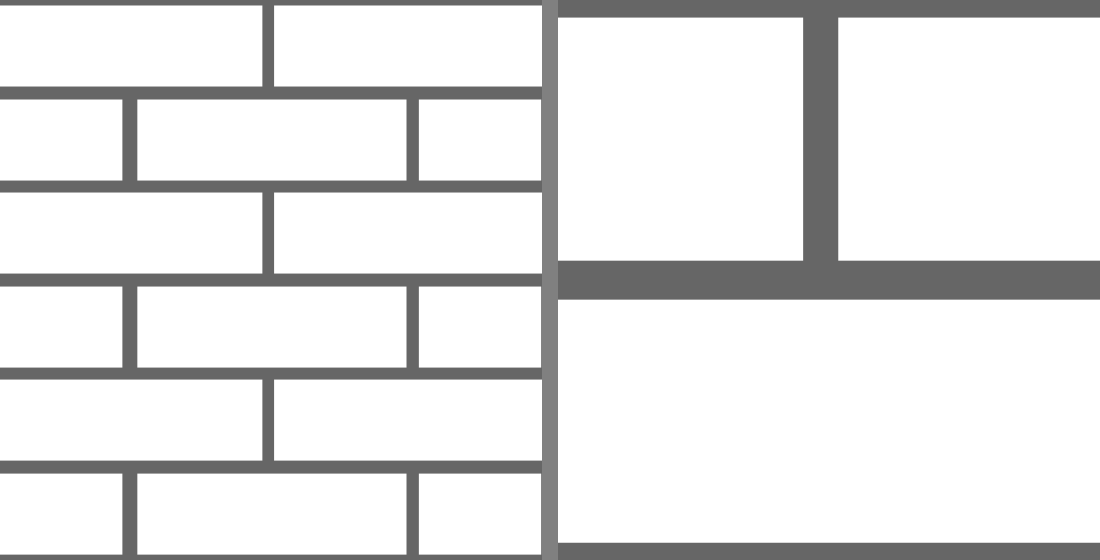
Left, the full canvas; right, a detail of the centre.
Give the GLSL for this pattern, as a WebGL 1 fragment shader.

```glsl
precision highp float;

uniform vec2 u_resolution;

const vec3 MORTAR = vec3(0.4);
const vec3 BRICK = vec3(1.0);

// Lengths are fractions of the canvas width or height.
const float PAIR_HEIGHT = 0.334;
const float COURSE_HEIGHT = 0.1447;
const float UPPER_TOP = 0.0098;
const float LOWER_TOP = 0.1777;

// Antialiased coverage of the interval from start to end.
float band(float x, float start, float end, float pixel) {
  float enter = clamp((x - start) / pixel + 0.5, 0.0, 1.0);
  float leave = clamp((end - x) / pixel + 0.5, 0.0, 1.0);
  return enter * leave;
}

float course(float y, float top, float pixel) {
  return band(y, top, top + COURSE_HEIGHT, pixel);
}

// One central joint between two wide bricks.
float upperJoints(float x, float pixel) {
  return band(x, 0.4841, 0.5057, pixel);
}

// Two joints of unequal width and a thin sliver at the right edge.
float lowerJoints(float x, float pixel) {
  float wide = band(x, 0.2258, 0.2534, pixel);
  float narrow = band(x, 0.7500, 0.7728, pixel);
  float sliver = band(x, 0.9985, 1.1, pixel);
  return max(wide, max(narrow, sliver));
}

void main() {
  vec2 pixel = 1.0 / u_resolution;
  vec2 uv = gl_FragCoord.xy * pixel;

  // Pairs of courses repeat downward from the top edge.
  float y = mod(1.0 - uv.y, PAIR_HEIGHT);

  float upper = course(y, UPPER_TOP, pixel.y) * (1.0 - upperJoints(uv.x, pixel.x));
  float lower = course(y, LOWER_TOP, pixel.y) * (1.0 - lowerJoints(uv.x, pixel.x));

  gl_FragColor = vec4(mix(MORTAR, BRICK, max(upper, lower)), 1.0);
}
```
